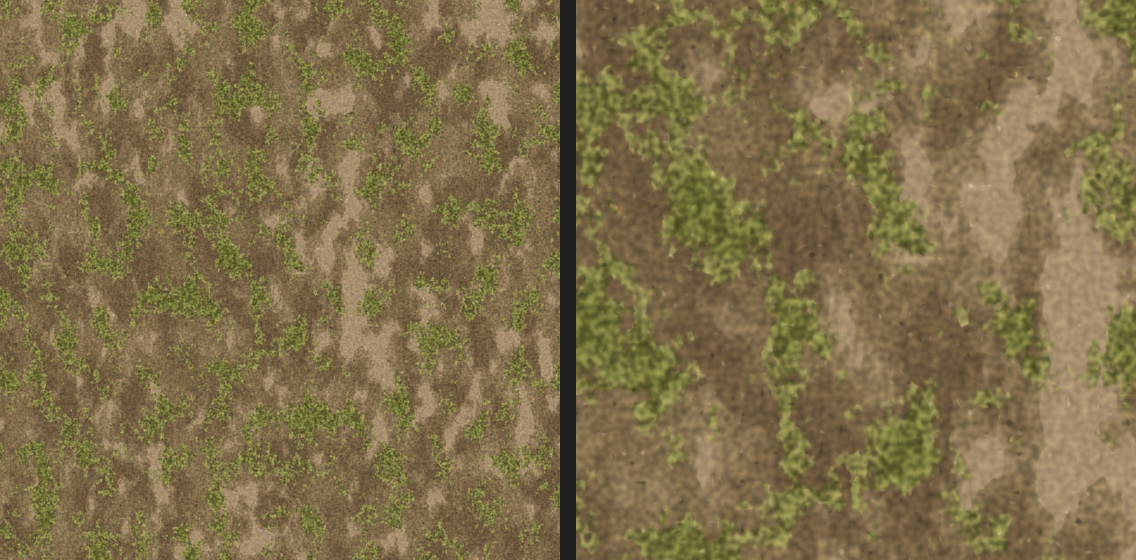
Left: the whole. Right: its middle third, enlarged.
This texture is drawn by a Shadertoy shader. Its source:

```glsl
// Bare trampled earth with ragged moss and grass clumps and pale dusty patches.

float hash(vec2 p) {
    vec3 q = fract(p.xyx * vec3(0.1031, 0.1030, 0.0973));
    q += dot(q, q.yzx + 33.33);
    return fract((q.x + q.y) * q.z);
}

// Slope contribution of one lattice corner
float corner(vec2 cell, vec2 offset) {
    float angle = 6.2832 * hash(cell);
    return dot(vec2(cos(angle), sin(angle)), offset);
}

float gradientNoise(vec2 p) {
    vec2 i = floor(p), f = fract(p);
    vec2 u = f * f * f * (f * (f * 6.0 - 15.0) + 10.0);
    vec2 e = vec2(1.0, 0.0);
    return mix(mix(corner(i, f), corner(i + e, f - e), u.x),
               mix(corner(i + e.yx, f - e.yx), corner(i + 1.0, f - 1.0), u.x), u.y);
}

float fbm(vec2 p, int octaves) {
    float sum = 0.0, amplitude = 1.0;
    for (int k = 0; k < octaves; k++) {
        sum += amplitude * gradientNoise(p);
        p = mat2(1.6, 1.2, -1.2, 1.6) * p + 17.3;
        amplitude *= 0.5;
    }
    return sum;
}

void mainImage(out vec4 fragColor, in vec2 fragCoord) {
    vec2 uv = fragCoord / iResolution.y + 3.0;
    vec2 warp = vec2(fbm(uv * 45.0, 3), fbm(uv * 45.0 + 61.0, 3));
    vec2 p = uv + 0.006 * warp;

    // Fine crumbs shared by every surface
    float grain = gradientNoise(uv * 235.0) + 0.6 * gradientNoise(uv * 120.0 + 40.0);
    float blades = fbm(uv * vec2(95.0, 80.0) + 11.0, 3);

    // Packed soil, darker and lighter in upright smears
    vec3 color = mix(vec3(0.425, 0.345, 0.237), vec3(0.51, 0.43, 0.30),
                     smoothstep(-0.35, 0.4, fbm(p * vec2(15.0, 9.0), 4)));

    // Dust gathers in vertical lanes: a soft haze around clear pale patches
    float lanes = gradientNoise(uv * vec2(6.0, 1.6) + 5.0);
    float dust = fbm(p * vec2(23.0, 14.0) + 31.0, 4) + 0.6 * lanes;
    float bare = smoothstep(0.29, 0.42, dust);
    color = mix(color, vec3(0.575, 0.495, 0.36), 0.75 * smoothstep(-0.02, 0.3, dust));
    color = mix(color, vec3(0.655, 0.565, 0.435), bare);

    // Grass clumps with frayed edges, thinner on the dust
    float growth = fbm(p * vec2(19.0, 14.0) + 73.0, 5) + 0.45 * blades - 0.35 * dust;
    float grass = smoothstep(0.06, 0.32, growth);
    vec3 green = mix(vec3(0.385, 0.385, 0.175), vec3(0.545, 0.535, 0.30),
                     smoothstep(-0.4, 0.45, blades + 0.5 * grain));
    green = mix(green, vec3(0.37, 0.43, 0.15), 0.45 * smoothstep(0.3, 0.7, growth));
    color = mix(color, green, 0.88 * grass);

    // Dry straw on the fringes of the clumps
    float fringe = grass * (1.0 - grass) * 4.0;
    float straw = smoothstep(0.2, 0.45, fbm(uv * vec2(130.0, 100.0) + 7.0, 2));
    color = mix(color, vec3(0.68, 0.61, 0.42), 0.5 * straw * fringe);

    // Crumb shading, strongest in grass and gentlest on the dust
    color *= 1.0 + grain * mix(mix(0.27, 0.17, bare), 0.36, grass);
    color *= 1.0 + 0.07 * blades * (1.0 - bare);

    // Scattered light grit and tiny shadowed pits
    float specks = gradientNoise(uv * 170.0 + 90.0);
    color += 0.11 * smoothstep(0.4, 0.58, specks);
    color *= 1.0 - 0.25 * smoothstep(0.38, 0.58, -specks) * (1.0 - 0.7 * bare);

    fragColor = vec4(clamp(color, 0.0, 1.0), 1.0);
}
```
